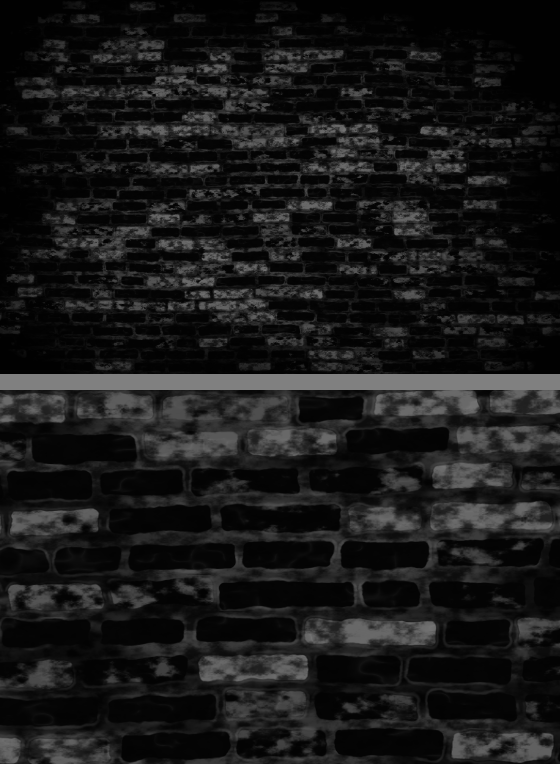
Top: the whole. Bottom: its middle third, enlarged.
Write a Shadertoy shader that draws this texture.

```glsl
// Old, nearly black brick wall: thirty uneven courses of long and short bricks.
// Noise-warped rounded boxes form the bricks; fractal noise adds worn paint,
// gritty mortar and pale rims, and a ragged vignette sinks the borders in black.

const float ROWS = 30.0;          // courses over the canvas height
const float PAIRS = 8.0;          // long + short brick pairs over the width
const float WALL_ASPECT = 1.5;    // proportions of the wall
const vec2 JOINT = vec2(0.0075, 0.0095);  // mortar widths, in canvas heights
const float CORNER = 0.005;       // brick corner radius
const float ROUGH_EDGE = 0.006;   // erosion of the brick outline
const float SAG = 0.012;          // waviness of the courses
const float DARK_SHARE = 0.46;    // bricks that kept no paint
const float RIM_WIDTH = 0.0016;
const vec3 SOOT = vec3(0.016);
const vec3 MORTAR = vec3(0.150);
const vec3 PAINT = vec3(0.330);
const vec3 RIM = vec3(0.085);
const vec2 LIGHT_CENTRE = vec2(0.49, 0.47);
const vec2 LIGHT_RADIUS = vec2(0.50, 0.54);

float hash(vec2 p) {
    return fract(sin(dot(p, vec2(127.1, 311.7))) * 43758.5453);
}

float noise(vec2 p) {
    vec2 i = floor(p), f = fract(p);
    f = f * f * (3.0 - 2.0 * f);
    return mix(mix(hash(i), hash(i + vec2(1, 0)), f.x),
               mix(hash(i + vec2(0, 1)), hash(i + vec2(1, 1)), f.x), f.y);
}

float fbm(vec2 p) {
    float sum = 0.0, gain = 0.533;
    for (int i = 0; i < 4; i++) {
        sum += gain * noise(p);
        p = p * 2.03 + 17.3;
        gain *= 0.5;
    }
    return sum;
}

float roundedBox(vec2 p, vec2 halfSize, float radius) {
    vec2 q = abs(p) - halfSize + radius;
    return length(max(q, 0.0)) + min(max(q.x, q.y), 0.0) - radius;
}

// Signed distance to the brick of this cell; id receives its identity.
float brick(vec2 p, out vec2 id) {
    float row = floor(p.y * ROWS);
    float pairWidth = WALL_ASPECT / PAIRS;
    float x = p.x / pairWidth + 0.5 * mod(row, 2.0) + 0.5 * hash(vec2(row, 3.7));
    float pair = floor(x), along = fract(x);

    // Each pair is split unevenly into two bricks
    float split = mix(0.40, 0.68, hash(vec2(pair, row) + 5.1));
    float second = step(split, along);
    float start = second * split;
    float width = mix(split, 1.0 - split, second);
    id = vec2(pair * 2.0 + second, row);

    vec2 size = vec2(width * pairWidth, 1.0 / ROWS);
    vec2 local = vec2((along - start) * pairWidth, fract(p.y * ROWS) / ROWS) - 0.5 * size;
    local.y += (hash(id + 8.3) - 0.5) * 0.004;
    float shrink = 0.003 * hash(id + 2.9);
    return roundedBox(local, 0.5 * (size - JOINT - shrink), CORNER);
}

void mainImage(out vec4 fragColor, in vec2 fragCoord) {
    vec2 uv = fragCoord / iResolution.xy;
    vec2 p = uv * vec2(WALL_ASPECT, 1.0);
    float pixel = 1.0 / iResolution.y;

    // Sagging courses and eroded outlines
    vec2 warped = p;
    warped.y += SAG * (noise(p * vec2(4.0, 7.0)) - 0.5);
    warped.x += 0.008 * (noise(p * 22.0 + 40.0) - 0.5);
    vec2 id;
    float d = brick(warped, id);
    d += ROUGH_EDGE * (fbm(p * vec2(55.0, 80.0)) - 0.5);
    float inside = 1.0 - smoothstep(-pixel, pixel, d);

    // Surface detail
    float grit = fbm(p * vec2(85.0, 125.0) + 9.0);
    float blotch = fbm(p * vec2(28.0, 60.0) + 31.0);
    float streak = fbm(p * vec2(9.0, 38.0) + 70.0);
    float vein = 1.0 - abs(2.0 * noise(p * vec2(65.0, 110.0) + 4.0) - 1.0);

    // Ragged vignette, with some areas of the wall cleaner than others
    vec2 q = (uv - LIGHT_CENTRE) / LIGHT_RADIUS;
    float region = fbm(p * vec2(4.0, 6.0) + 12.0);
    float light = 1.0 - smoothstep(0.12, 1.05, length(q * q) + 0.7 * (region - 0.5));

    // Mortar: streaky and crumbling
    vec3 mortar = MORTAR * (0.25 + 0.75 * smoothstep(0.28, 0.65, streak));
    mortar *= 0.35 + 1.2 * smoothstep(0.22, 0.78, grit);

    // Bricks: soot, with paint left in patches that differ per brick
    float kept = smoothstep(DARK_SHARE, 1.0, hash(id + 21.7));
    float threshold = mix(0.70, 0.25, sqrt(kept));
    float patches = smoothstep(threshold - 0.06, threshold + 0.12, 0.6 * blotch + 0.4 * grit);
    float paint = patches * step(0.001, kept) * mix(0.55, 1.0, kept);
    paint *= 0.35 + 0.85 * smoothstep(0.25, 0.70, grit);
    vec3 face = SOOT * (0.5 + grit) + PAINT * paint;
    face += RIM * 0.6 * pow(vein, 5.0) * smoothstep(0.5, 0.7, blotch);

    // Pale broken rim along each brick
    float rim = 1.0 - smoothstep(0.0, RIM_WIDTH + pixel, abs(d - RIM_WIDTH));
    mortar += RIM * rim * smoothstep(0.4, 0.65, blotch);

    vec3 color = mix(mortar * light, face * sqrt(light), inside);
    fragColor = vec4(max(color, SOOT * 0.3), 1.0);
}
```
